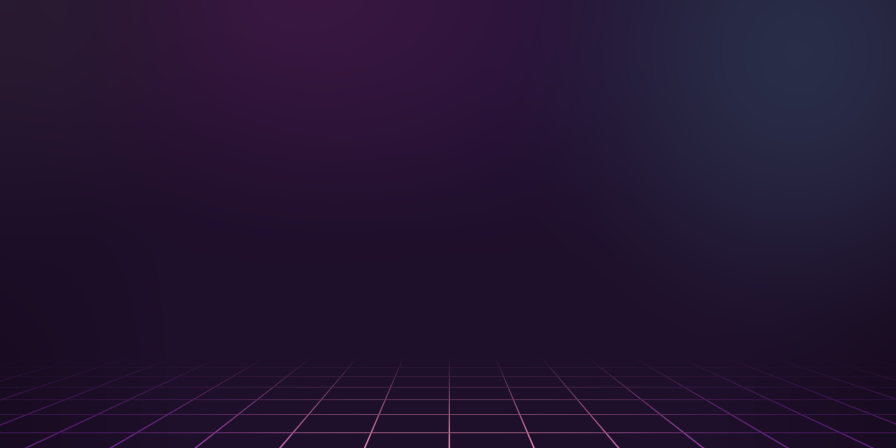
Reproduce this background procedurally as a Shadertoy shader.

```glsl
// Dark violet backdrop with soft corner glows above a fading neon perspective grid.

const vec3 BASE    = vec3(0.118, 0.058, 0.165);
const vec3 EDGE    = vec3(0.095, 0.045, 0.130);
const vec3 MAGENTA = vec3(0.220, 0.088, 0.250);
const vec3 VIOLET  = vec3(0.145, 0.068, 0.215);
const vec3 MAUVE   = vec3(0.165, 0.110, 0.195);
const vec3 SLATE   = vec3(0.160, 0.175, 0.280);
const vec3 PINK    = vec3(0.900, 0.530, 0.680);
const vec3 PURPLE  = vec3(0.520, 0.170, 0.660);

const float HORIZON  = 0.443;  // height where the floor lines converge
const float GRID_TOP = 0.205;  // height where the floor has faded out
const float COLUMN   = 0.189;  // column spacing along the bottom edge
const float ROW      = 0.2695; // row spacing in inverse screen depth

// Soft elliptical falloff: 1 at the centre, 0 at the radius
float glow(vec2 p, vec2 center, vec2 radius) {
    float fall = 1.0 - smoothstep(0.0, 1.0, length((p - center) / radius));
    return fall;
}

// Distance to the nearest whole number
float nearestLine(float t) {
    return abs(fract(t + 0.5) - 0.5);
}

// Antialiased coverage of a line, also when thinner than a pixel
float stroke(float dist, float halfWidth, float pixel) {
    float peak = min(1.0, 2.0 * halfWidth / pixel);
    return peak * clamp((max(halfWidth, 0.5 * pixel) + 0.5 * pixel - dist) / pixel, 0.0, 1.0);
}

// Backdrop gradients
vec3 backdrop(vec2 p) {
    float side = smoothstep(0.55, 1.05, abs(p.x - 1.0));
    float low = 1.0 - smoothstep(0.1, 0.8, p.y);
    vec3 color = mix(BASE, EDGE, side * low);
    color = mix(color, VIOLET, glow(p, vec2(1.08, 0.95), vec2(0.75, 0.60)));
    color = mix(color, MAGENTA, glow(p, vec2(0.68, 1.04), vec2(0.85, 0.68)));
    color = mix(color, MAUVE, 0.8 * glow(p, vec2(0.0, 1.0), vec2(0.60, 0.65)));
    return mix(color, SLATE, glow(p, vec2(1.78, 0.88), vec2(0.72, 0.76)));
}

// Floor lines: x holds the converging columns, y the level rows
vec2 floorGrid(vec2 p, float pixel) {
    float drop = max(HORIZON - p.y, 0.1);
    float scale = drop / HORIZON;
    float offset = p.x - 1.003;

    // Screen distances, corrected for the slant of each column
    float slope = offset / drop;
    float columnDist = nearestLine(offset / (COLUMN * scale)) * COLUMN * scale;
    columnDist *= inversesqrt(1.0 + slope * slope);
    float rowDist = nearestLine(1.0 / (drop * ROW) - 0.076) * ROW * drop * drop;

    return vec2(stroke(columnDist, 0.0018 * scale, pixel),
                stroke(rowDist, 0.0014 * scale, pixel));
}

void mainImage(out vec4 fragColor, in vec2 fragCoord) {
    vec2 p = fragCoord / iResolution.y;
    p.x += 1.0 - 0.5 * iResolution.x / iResolution.y;
    vec3 color = backdrop(p);

    // Grid fades with height and shifts to purple at the sides
    vec2 lines = floorGrid(p, 1.0 / iResolution.y);
    float side = abs(p.x - 1.0);
    float fade = clamp(1.0 - p.y / GRID_TOP, 0.0, 1.0);
    fade *= mix(1.0, 0.6, smoothstep(0.2, 1.0, side));
    float ink = max(lines.x * 0.95, lines.y * 0.62) * fade;
    vec3 neon = mix(PINK, PURPLE, smoothstep(0.1, 0.8, side));

    fragColor = vec4(mix(color, neon, ink), 1.0);
}
```
